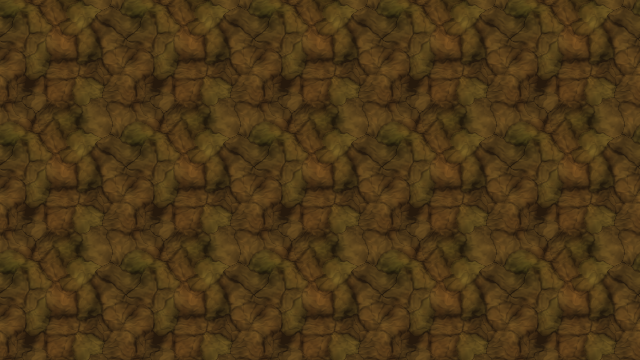
Write a Shadertoy shader that draws this texture.

```glsl
// Mossy brown rubble: a square tile of cracked stones, five repeats across.
// Wrapped Voronoi cells give stones and cracks; wrapped value noise adds
// ragged edges, stains and grain. A few soft spots set moss and shadow.

const float TILES_ACROSS = 5.0;
const vec3 EARTH = vec3(0.145, 0.100, 0.050);
const vec3 OCHRE = vec3(0.500, 0.365, 0.150);
const vec3 MOSS_TINT = vec3(0.80, 1.00, 0.82);
const vec3 RUST_TINT = vec3(1.08, 0.93, 0.88);

float hash(vec2 p) {
    return fract(sin(dot(p, vec2(127.1, 311.7))) * 43758.5);
}

// Value noise that wraps once per tile
float tileNoise(vec2 uv, vec2 cells, float seed) {
    vec2 p = uv * cells;
    vec2 i = floor(p);
    vec2 f = fract(p);
    f = f * f * (3.0 - 2.0 * f);
    float a = hash(mod(i, cells) + seed);
    float b = hash(mod(i + vec2(1, 0), cells) + seed);
    float c = hash(mod(i + vec2(0, 1), cells) + seed);
    float d = hash(mod(i + vec2(1, 1), cells) + seed);
    return mix(mix(a, b, f.x), mix(c, d, f.x), f.y);
}

float fbm(vec2 uv, float cells, float seed) {
    float sum = 0.0;
    float weight = 0.53;
    for (int octave = 0; octave < 4; octave++) {
        sum += weight * tileNoise(uv, vec2(cells), seed);
        cells *= 2.0;
        weight *= 0.5;
        seed += 7.3;
    }
    return sum;
}

// x: gap to the nearest crack in cell units, y: random value of the stone
vec2 stones(vec2 uv, float cells, float seed) {
    vec2 p = uv * cells;
    vec2 base = floor(p);
    float nearest = 9.0;
    float second = 9.0;
    float id = 0.0;
    for (int y = -1; y <= 1; y++) {
        for (int x = -1; x <= 1; x++) {
            vec2 cell = base + vec2(x, y);
            vec2 key = mod(cell, cells) + seed;
            vec2 center = cell + 0.1 + 0.8 * vec2(hash(key), hash(key + 41.7));
            float d = length(p - center);
            if (d < nearest) {
                second = nearest;
                nearest = d;
                id = hash(key + 83.1);
            } else {
                second = min(second, d);
            }
        }
    }
    return vec2(second - nearest, id);
}

// Offset from a point to its closest wrapped copy
vec2 wrapDelta(vec2 uv, vec2 center) {
    return fract(uv - center + 0.5) - 0.5;
}

float spot(vec2 uv, vec2 center, vec2 radius) {
    vec2 d = wrapDelta(uv, center) / radius;
    return exp(-dot(d, d));
}

// Soft straight streak centred on a point
float streak(vec2 uv, vec2 center, vec2 halfSpan, float width) {
    vec2 d = wrapDelta(uv, center);
    float t = clamp(dot(d, halfSpan) / dot(halfSpan, halfSpan), -1.0, 1.0);
    return 1.0 - smoothstep(0.2 * width, width, length(d - t * halfSpan));
}

void mainImage(out vec4 fragColor, in vec2 fragCoord) {
    vec2 uv = fragCoord / iResolution.x * TILES_ACROSS;
    vec2 ragged = vec2(fbm(uv, 6.0, 3.0), fbm(uv, 6.0, 19.0)) - 0.5;
    vec2 warped = uv + 0.16 * ragged;

    // Stones, broad cracks and hairline cracks
    vec2 stone = stones(warped, 5.0, 11.0);
    vec2 chip = stones(warped + 0.08 * ragged.yx, 9.0, 37.0);
    float wear = fbm(uv, 4.0, 53.0);
    float crackWidth = mix(0.06, 0.30, smoothstep(0.35, 0.65, wear));
    float crack = 1.0 - smoothstep(0.0, crackWidth, stone.x);
    float hairline = 1.0 - smoothstep(0.0, 0.16, chip.x);
    hairline *= smoothstep(0.35, 0.6, fbm(uv, 5.0, 71.0));

    // Moss and shadow that mark each repeat
    float moss = spot(warped, vec2(0.55, 0.84), vec2(0.13, 0.12));
    moss += 0.7 * spot(warped, vec2(0.10, 0.70), vec2(0.14, 0.10));
    float shadow = spot(warped, vec2(0.07, 0.67), vec2(0.16, 0.10));
    shadow += 0.8 * spot(warped, vec2(0.62, 0.36), vec2(0.28, 0.07));
    shadow += 0.6 * spot(warped, vec2(0.16, 0.36), vec2(0.07, 0.12));
    float gash = streak(warped, vec2(0.79, 0.49), vec2(0.09, 0.13), 0.035);

    // Tone from relief, stains and grain
    float grain = tileNoise(warped, vec2(40.0, 64.0), 91.0) - 0.5;
    float tone = 0.49 + 0.20 * (stone.y - 0.5) + 0.08 * (chip.y - 0.5);
    tone += 0.10 * smoothstep(0.0, 0.6, stone.x);
    tone += 0.75 * (fbm(uv, 8.0, 29.0) - 0.5) + 0.26 * grain;
    tone -= 0.25 * crack + 0.13 * hairline + 0.20 * shadow + 0.20 * gash;

    vec3 color = mix(EARTH, OCHRE, clamp(tone, 0.0, 1.0));
    float green = 0.75 * moss + 0.35 * smoothstep(0.55, 0.9, stone.y);
    color *= mix(vec3(1.0), MOSS_TINT, clamp(green, 0.0, 1.0));
    color *= mix(vec3(1.0), RUST_TINT, 0.6 * smoothstep(0.45, 0.7, wear));
    fragColor = vec4(color, 1.0);
}
```
